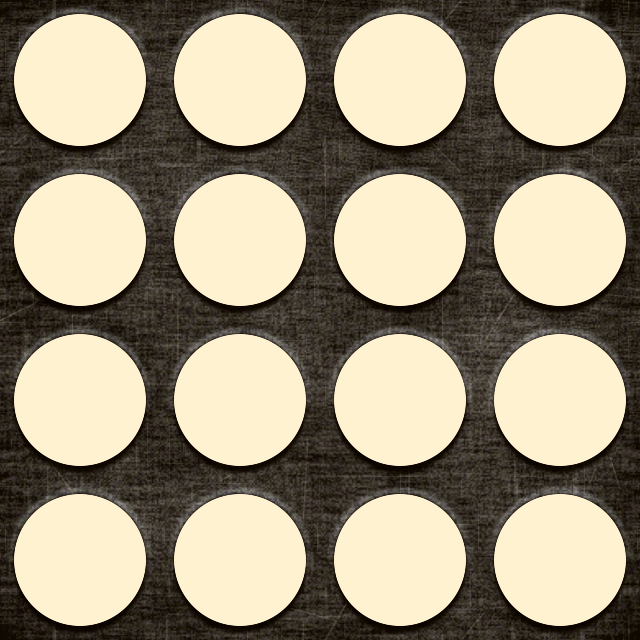
Write a Shadertoy shader that draws this pattern.

```glsl
// Worn dark plate with a four by four grid of round cream holes, lit from above.
#define REPEATS 4.0
#define RADIUS 0.412
#define RIM_WIDTH 0.048
#define SHADOW_DROP 0.042
#define BASE_TONE 0.175
#define WEAVE 0.20
#define GRAIN 0.20
#define SCRATCHES 56
#define SCRATCH_WIDTH 0.0007
#define CREAM vec3(1.0, 0.95, 0.82)
#define WARMTH vec3(0.028, 0.0, -0.035)

float hash(vec2 p) {
    return fract(sin(dot(p, vec2(127.1, 311.7))) * 43758.5);
}

// Value noise that wraps over the unit square; period holds whole numbers.
float wrapNoise(vec2 uv, vec2 period) {
    vec2 p = uv * period;
    vec2 i = floor(p);
    vec2 f = fract(p);
    f = f * f * (3.0 - 2.0 * f);
    vec2 a = mod(i, period);
    vec2 b = mod(i + 1.0, period);
    float low = mix(hash(a), hash(vec2(b.x, a.y)), f.x);
    float high = mix(hash(vec2(a.x, b.y)), hash(b), f.x);
    return mix(low, high, f.y);
}

// Broad cloudy wear, 0 to 1
float clouds(vec2 uv) {
    return 0.5 * wrapNoise(uv, vec2(5.0)) + 0.3 * wrapNoise(uv, vec2(11.0))
         + 0.2 * wrapNoise(uv, vec2(29.0));
}

// Fine straight scratches, repeated across the canvas edges
float scratches(vec2 uv, float pixel) {
    float sum = 0.0;
    for (int i = 0; i < SCRATCHES; i++) {
        float id = float(i) + 1.0;
        vec2 d = uv - vec2(hash(vec2(id, 1.3)), hash(vec2(id, 5.7)));
        d -= round(d);
        float angle = 6.2832 * hash(vec2(id, 9.1));
        vec2 along = vec2(cos(angle), sin(angle));
        float halfLength = mix(0.012, 0.065, hash(vec2(id, 14.9)));
        float t = clamp(dot(d, along), -halfLength, halfLength);
        float line = 1.0 - smoothstep(0.0, SCRATCH_WIDTH + pixel, length(d - along * t));
        sum += line * mix(0.25, 0.8, hash(vec2(id, 21.4)));
    }
    return min(sum, 1.0);
}

// Brightness of the woven, scuffed surface
float surfaceTone(vec2 uv, float pixel) {
    float wear = clouds(uv);
    float rows = 0.6 * wrapNoise(uv, vec2(44.0, 300.0)) + 0.4 * wrapNoise(uv, vec2(17.0, 160.0));
    float columns = wrapNoise(uv, vec2(260.0, 36.0));
    float grain = wrapNoise(uv, vec2(390.0));
    float threadsUp = smoothstep(0.83, 1.0, wrapNoise(uv, vec2(230.0, 13.0)));
    float threadsAcross = smoothstep(0.83, 1.0, wrapNoise(uv.yx, vec2(250.0, 11.0)));

    float tone = BASE_TONE + 0.22 * (wear - 0.5);
    tone += WEAVE * (rows - 0.5) + 0.07 * (columns - 0.5);
    tone += GRAIN * (grain - 0.5) * mix(0.6, 1.2, wear);
    tone += 0.10 * threadsUp + 0.08 * threadsAcross;
    tone += 0.16 * scratches(uv, pixel);
    return max(tone, 0.035);
}

void mainImage(out vec4 fragColor, in vec2 fragCoord) {
    vec2 uv = fragCoord / iResolution.xy;
    float pixel = 1.0 / iResolution.y;
    vec2 q = fract(uv * REPEATS) - 0.5;
    float r = length(q);
    float edge = r - RADIUS;
    float up = q.y / max(r, 0.001);

    float tone = surfaceTone(uv, pixel);

    // Soft shadow falling below each hole
    float dropEdge = length(q + vec2(0.0, SHADOW_DROP)) - RADIUS;
    float shadow = 1.0 - smoothstep(-0.018, 0.022, dropEdge);
    shadow *= 1.0 - smoothstep(-0.25, 0.1, up);
    tone *= 1.0 - 0.85 * shadow;

    // Lit rim around the upper half, with a dim inner lip
    float across = (edge - 0.5 * RIM_WIDTH) / (0.42 * RIM_WIDTH);
    float rim = exp(-across * across) * smoothstep(-0.3, 0.85, up);
    float scuff = wrapNoise(uv, vec2(170.0));
    tone += rim * mix(0.13, 0.25, scuff);
    tone *= mix(0.65, 1.0, smoothstep(0.0, 0.012, edge));

    // Warm dark tint with a little coloured speckle
    float speckle = wrapNoise(uv.yx, vec2(210.0)) - 0.5;
    vec3 color = tone + WARMTH * (1.0 - 0.5 * rim);
    color += vec3(0.01, -0.01, 0.04) * speckle;

    float hole = 1.0 - smoothstep(-0.5, 0.5, edge / (REPEATS * pixel));
    fragColor = vec4(mix(max(color, 0.0), CREAM, hole), 1.0);
}
```
